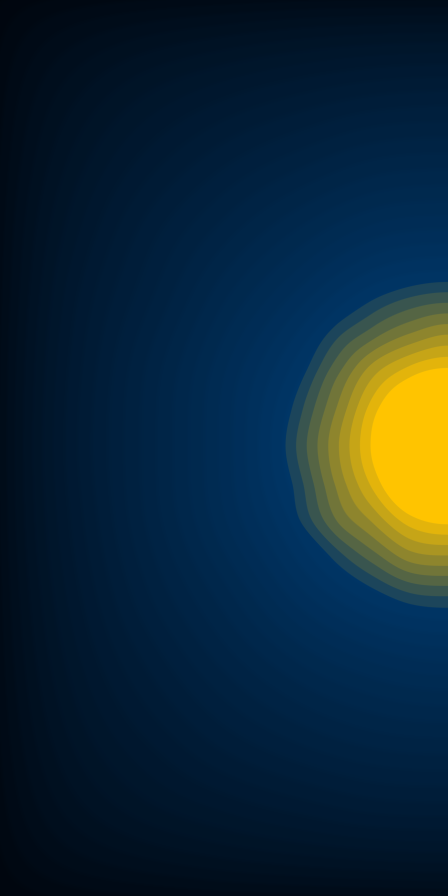
Reproduce this background procedurally as a Shadertoy shader.

```glsl
// A golden half sun on the right edge, glowing into deep navy.
// Distance fields are cut into slightly wavy, antialiased colour bands;
// the blue glow decays radially and darkens towards the other three edges.

#define SUN_HEIGHT 0.5026
#define SUN_RADIUS 0.181
#define RING_WIDTH 0.0118
#define RING_COUNT 9.0
#define GLOW_DECAY 2.75
#define GLOW_BANDS 26.0
#define EDGE_FADE 0.06
#define EDGE_SHADE 0.65
#define WOBBLE 0.007

const vec3 NIGHT = vec3(0.0, 0.015, 0.04);
const vec3 BLUE = vec3(0.0, 0.21, 0.40);
const vec3 GOLD = vec3(1.0, 0.77, 0.0);

float hash(vec2 cell) {
    vec3 q = fract(vec3(cell.xyx) * 0.1031);
    q += dot(q, q.yzx + 33.33);
    return fract((q.x + q.y) * q.z);
}

// Smooth value noise in -0.5..0.5
float noise(vec2 p) {
    vec2 cell = floor(p);
    vec2 f = fract(p);
    f = f * f * (3.0 - 2.0 * f);
    float low = mix(hash(cell), hash(cell + vec2(1.0, 0.0)), f.x);
    float high = mix(hash(cell + vec2(0.0, 1.0)), hash(cell + 1.0), f.x);
    return mix(low, high, f.y) - 0.5;
}

// Staircase whose steps are blended over a width in value units
float softFloor(float value, float width) {
    return floor(value) + smoothstep(1.0 - width, 1.0, fract(value));
}

float edgeLight(float dist) {
    return 1.0 - EDGE_SHADE * exp(-dist / EDGE_FADE);
}

void mainImage(out vec4 fragColor, in vec2 fragCoord) {
    // Height is one unit; the sun centre is the origin
    float pixel = 1.0 / iResolution.y;
    vec2 uv = fragCoord * pixel;
    vec2 p = uv - vec2(iResolution.x * pixel, SUN_HEIGHT);
    float radius = length(p);

    // Blue glow, shaded at the left, bottom and top
    float glowRadius = radius + WOBBLE * noise(p * 12.0);
    float glow = min(exp(-GLOW_DECAY * (glowRadius - SUN_RADIUS)), 1.0);
    glow *= edgeLight(uv.x) * edgeLight(uv.y) * edgeLight(1.0 - uv.y);
    glow = (softFloor(glow * GLOW_BANDS, 0.5) + 0.25) / GLOW_BANDS;
    vec3 color = mix(NIGHT, BLUE, clamp(glow, 0.0, 1.0));

    // Concentric rings rising to the solid gold core
    float sunRadius = radius + WOBBLE * noise(p * 24.0 + 7.0);
    float depth = (SUN_RADIUS - sunRadius) / RING_WIDTH;
    float blend = min(1.5 * pixel / RING_WIDTH, 1.0);
    float level = clamp(softFloor(depth, blend) + 1.0, 0.0, RING_COUNT);
    color = mix(color, GOLD, level / RING_COUNT);

    fragColor = vec4(color, 1.0);
}
```
